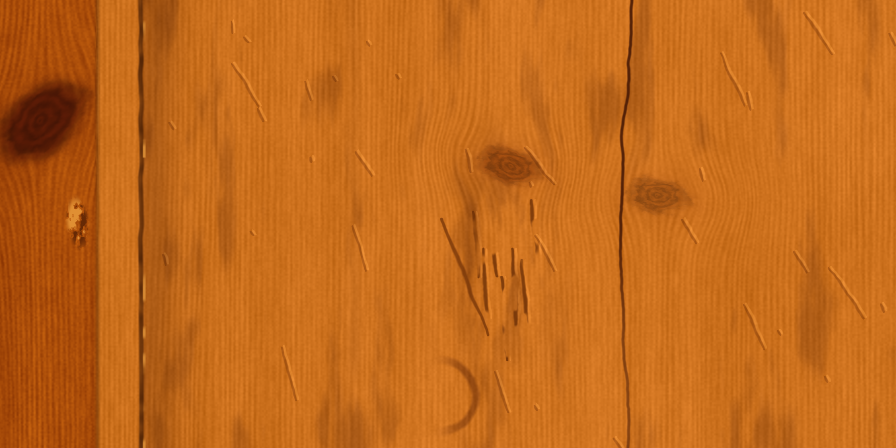
Give the GLSL for this texture, as a Shadertoy shader.

```glsl
float hash(vec2 p) {
    p = fract(p * vec2(0.1031, 0.1137));
    p += dot(p, p.yx + 33.33);
    return fract((p.x + p.y) * p.x * 17.0);
}

float noise(vec2 p) {
    vec2 i = floor(p), f = fract(p);
    f = f * f * (3.0 - 2.0 * f);
    return mix(mix(hash(i), hash(i + vec2(1, 0)), f.x),
               mix(hash(i + vec2(0, 1)), hash(i + vec2(1, 1)), f.x), f.y);
}

float fbm(vec2 p) {
    float sum = 0.0, gain = 0.5;
    for (int i = 0; i < 4; i++) {
        sum += gain * noise(p);
        p = p * 2.03 + 17.3;
        gain *= 0.5;
    }
    return sum / 0.9375;
}

// Position inside a tilted ellipse; length 1 on its rim
vec2 ellipse(vec2 p, vec2 center, float angle, vec2 radii) {
    float c = cos(angle), s = sin(angle);
    p -= center;
    return vec2(c * p.x + s * p.y, c * p.y - s * p.x) / radii;
}

// Tapered stroke from a to b with soft edges
float stroke(vec2 p, vec2 a, vec2 b, float width) {
    vec2 ab = b - a;
    float t = clamp(dot(p - a, ab) / dot(ab, ab), 0.0, 1.0);
    float d = length(p - a - ab * t);
    return 1.0 - smoothstep(0.2 * width, width * (0.6 + 1.6 * t * (1.0 - t)), d);
}

// Dark knot with rings and a darker rim
vec3 paintKnot(vec3 wood, vec2 q, vec3 heart, float strength, float rough) {
    float r = length(q) + rough * (fbm(q * 3.0 + 5.0) - 0.5);
    float rings = 0.5 + 0.5 * sin(r * 24.0 + 4.0 * noise(q * 4.0));
    float body = 1.0 - smoothstep(0.55, 1.15, r);
    float halo = exp(-r * r * 0.7);
    wood = mix(wood, wood * vec3(0.82, 0.72, 0.6), halo * strength * 0.6);
    vec3 core = heart * (0.88 + 0.2 * rings + 0.3 * (fbm(q * 6.0) - 0.5));
    return mix(wood, core, body * strength);
}

void mainImage(out vec4 fragColor, in vec2 fragCoord) {
    vec2 p = fragCoord / iResolution.y;
    p.x *= 2.0 * iResolution.y / iResolution.x;

    vec2 wobble = 0.012 * (vec2(fbm(p * 18.0), fbm(p * 18.0 + 40.0)) - 0.5);
    vec2 bigKnot = ellipse(p + wobble, vec2(0.092, 0.73), 0.68, vec2(0.128, 0.078));
    vec2 midKnot = ellipse(p + wobble, vec2(1.138, 0.63), -0.2, vec2(0.078, 0.042));
    vec2 smallKnot = ellipse(p + wobble, vec2(1.468, 0.563), -0.1, vec2(0.075, 0.042));
    float leftBoard = 1.0 - smoothstep(0.212, 0.222, p.x);
    float rightBoard = smoothstep(0.312, 0.318, p.x);

    // Grain coordinate, bent around the knots
    float u = p.x + 0.025 * (noise(p * vec2(2.5, 1.3)) - 0.5);
    u -= 0.65 * (p.x - 0.092) * exp(-0.3 * dot(bigKnot, bigKnot)) * leftBoard;
    u -= 0.6 * (p.x - 1.138) * exp(-0.3 * dot(midKnot, midKnot));
    u -= 0.6 * (p.x - 1.468) * exp(-0.22 * dot(smallKnot, smallKnot));

    // Fine lines, broad bands and short fibres
    float lines = sin(u * 500.0 + 7.0 * noise(vec2(u * 22.0, p.y * 1.5)));
    lines *= 0.35 + 0.65 * noise(vec2(u * 30.0, p.y * 3.0));
    float bands = noise(vec2(u * 24.0, p.y * 0.8)) - 0.5;
    float fibres = noise(vec2(u * 210.0, p.y * 24.0)) - 0.5;
    float speckle = noise(p * 230.0) - 0.5;
    float clouds = fbm(p * vec2(3.5, 2.5) + 3.0) - 0.5;
    float tone = 0.5 + 0.27 * lines + 0.3 * bands + 0.38 * fibres + 0.3 * speckle + 0.55 * clouds;
    tone += 0.2 * smoothstep(0.4, 1.2, p.x) - 0.12;
    vec3 wood = mix(vec3(0.745, 0.395, 0.075), vec3(0.865, 0.495, 0.16), tone);
    vec3 redWood = mix(vec3(0.57, 0.225, 0.015), vec3(0.76, 0.37, 0.05), tone);
    wood = mix(wood, redWood, leftBoard * 0.95);

    // Dirt beside the seam and worn streaks
    float dirt = rightBoard * exp(-pow((p.x - 0.325) / 0.065, 2.0)) * (0.35 + 0.8 * fbm(p * vec2(16.0, 3.0)));
    float streak = smoothstep(0.58, 0.8, fbm(vec2(u * 16.0, p.y * 4.0) + 9.0)) * rightBoard;
    streak += 0.5 * exp(-pow((p.x - 0.785) / 0.018, 2.0)) * noise(p * vec2(40.0, 9.0));
    float smudge = exp(-dot((p - vec2(1.11, 0.42)) * vec2(9.0, 5.0), (p - vec2(1.11, 0.42)) * vec2(9.0, 5.0)));
    smudge *= smoothstep(0.42, 0.7, fbm(p * vec2(26.0, 9.0)));
    wood *= 1.0 - vec3(0.26, 0.32, 0.42) * clamp(0.85 * dirt + 0.55 * streak + 0.8 * smudge, 0.0, 1.0);

    // Knots
    wood = mix(wood, paintKnot(wood, bigKnot, vec3(0.31, 0.09, 0.02), 0.97, 0.3), leftBoard);
    wood = paintKnot(wood, midKnot, vec3(0.54, 0.25, 0.05), 0.85, 0.5);
    wood = paintKnot(wood, smallKnot, vec3(0.57, 0.29, 0.07), 0.75, 0.6);

    // Chipped patch on the left board
    float chip = 1.0 - smoothstep(0.6, 1.1, length(ellipse(p + wobble, vec2(0.172, 0.505), 0.1, vec2(0.027, 0.06))));
    float flake = fbm(p * vec2(75.0, 50.0));
    wood = mix(wood, vec3(0.4, 0.16, 0.02), chip * (1.0 - smoothstep(0.38, 0.5, flake)));
    wood = mix(wood, vec3(0.88, 0.56, 0.2), chip * smoothstep(0.52, 0.65, flake));

    // Scattered dents: a dark groove with a lit edge
    for (int i = 0; i < 34; i++) {
        float k = float(i) * 7.0 + 3.0;
        vec2 a = vec2(0.35 + 1.65 * hash(vec2(k, 11.0)), hash(vec2(k, 47.0)));
        float size = 0.01 + 0.13 * pow(hash(vec2(k, 83.0)), 3.0);
        vec2 b = a + size * vec2(0.7 * hash(vec2(k, 29.0)) + 0.1, -0.9);
        vec2 q = p + wobble;
        wood *= 1.0 - vec3(0.17, 0.22, 0.3) * stroke(q, a, b, 0.005);
        wood += vec3(0.08, 0.08, 0.06) * stroke(q - vec2(0.005, 0.003), a, b, 0.005);
    }

    // Gouges below the middle knot
    for (int i = 0; i < 7; i++) {
        float k = float(i);
        vec2 a = vec2(1.055 + 0.022 * k, 0.57 - 0.25 * hash(vec2(k * 9.0, 5.0)));
        vec2 b = a + vec2(0.012, -0.07 - 0.12 * hash(vec2(k * 5.0, 71.0)));
        float broken = smoothstep(0.3, 0.55, noise(p * vec2(60.0, 38.0)));
        wood = mix(wood, vec3(0.4, 0.17, 0.02), 0.75 * broken * stroke(p + wobble, a, b, 0.007));
        wood += vec3(0.08, 0.07, 0.05) * broken * stroke(p + wobble - vec2(0.008, 0.0), a, b, 0.005);
    }
    float slash = stroke(p + wobble, vec2(0.988, 0.51), vec2(1.09, 0.25), 0.007);
    wood = mix(wood, vec3(0.45, 0.2, 0.03), 0.75 * slash);

    // Curved scuff near the bottom
    vec2 scuff = p + wobble - vec2(0.98, 0.115);
    float arc = 1.0 - smoothstep(0.003, 0.013, abs(length(scuff) - 0.08));
    wood *= 1.0 - vec3(0.25, 0.32, 0.4) * arc * smoothstep(-0.02, 0.06, scuff.x);

    // Seam between the boards, and the long crack
    wood *= 1.0 - 0.2 * exp(-pow((p.x - 0.217) / 0.005, 2.0));
    float seam = abs(p.x - 0.315 + 0.004 * (noise(vec2(p.y * 30.0, 2.0)) - 0.5));
    wood = mix(wood, vec3(0.3, 0.13, 0.02), (0.55 + 0.4 * noise(p * vec2(9.0, 45.0))) * (1.0 - smoothstep(0.002, 0.008, seam)));
    float glint = 1.0 - smoothstep(0.001, 0.005, abs(p.x - 0.322));
    wood = mix(wood, vec3(0.84, 0.54, 0.2), glint * smoothstep(0.6, 0.8, noise(p * vec2(5.0, 35.0))));
    float path = 1.385 + 0.028 * smoothstep(0.58, 1.0, p.y) + 0.016 * smoothstep(0.5, 0.0, p.y);
    path += 0.016 * (fbm(vec2(p.y * 14.0, 7.0)) - 0.5);
    float crack = 1.0 - smoothstep(0.001, 0.0055, abs(p.x - path));
    wood = mix(wood, vec3(0.28, 0.1, 0.02), crack * mix(0.55, 0.9, smoothstep(0.2, 0.5, p.y)));

    fragColor = vec4(clamp(wood, 0.0, 1.0), 1.0);
}
```
